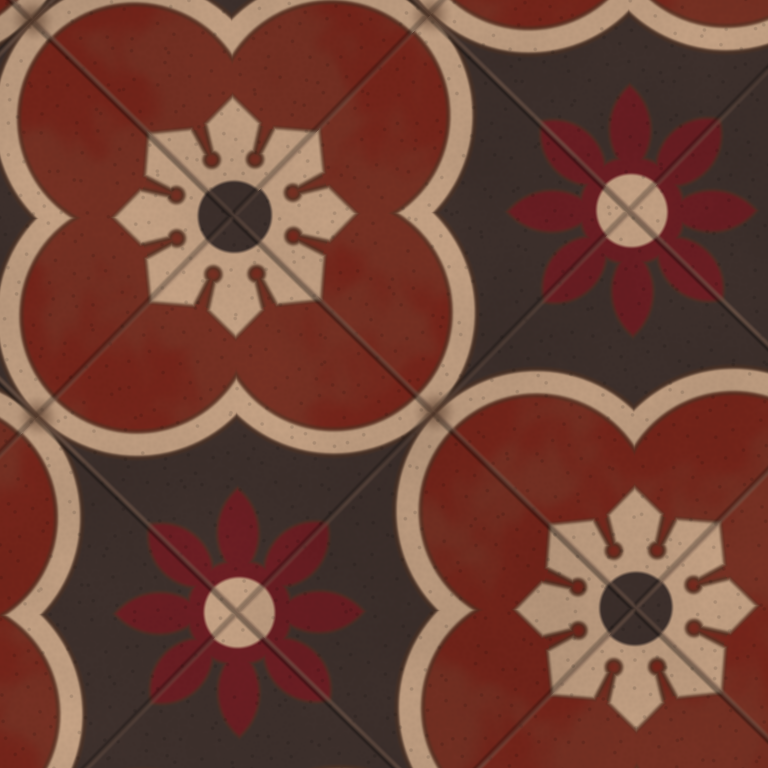
Give the GLSL for this pattern, as a Shadertoy shader.

```glsl
// Worn encaustic floor tiles: red quatrefoils with cream borders alternate with
// dark fields carrying crimson flowers. Shapes are folded distance functions on
// a checkerboard; joints run diagonally, and each tile varies in tone and fit.

float hash(vec2 p) {
    return fract(sin(dot(p, vec2(127.1, 311.7))) * 4375.85);
}

// Distance to the nearest of a set of scattered points
float cellular(vec2 p) {
    vec2 id = floor(p), f = fract(p);
    float d = 1.5;
    for (int y = -1; y <= 1; y++)
    for (int x = -1; x <= 1; x++) {
        vec2 o = vec2(x, y);
        d = min(d, length(o + vec2(hash(id + o), hash(id + o + 57.0)) - f));
    }
    return d;
}

float clouds(vec2 p) {
    float sum = 0.0, amp = 0.5;
    for (int i = 0; i < 4; i++) {
        sum += amp * sin(p.x + 1.7 * sin(p.y)) * sin(p.y + 1.3 * sin(p.x * 0.8));
        p = mat2(1.5, 1.2, -1.2, 1.5) * p + 2.3;
        amp *= 0.55;
    }
    return sum;
}

vec2 foldOctant(vec2 p) {
    p = abs(p);
    return p.y > p.x ? p.yx : p;
}

// Eight angular petals parted by tapered slots that end in round holes
float creamFlower(vec2 p) {
    p = foldOctant(p);
    vec2 ray = vec2(0.936, 0.352);
    float side = ray.x * p.y - ray.y * p.x;
    float along = dot(p, ray) - 0.155;
    vec2 diagonal = vec2(p.x + p.y, p.x - p.y) * 0.707;
    float tip = side < 0.0 ? (p.x + p.y - 0.305) * 0.707
                           : dot(diagonal, vec2(0.77, 0.64)) - 0.233;
    float slot = max(abs(side) - 0.007 - 0.13 * along, -along);
    slot = min(slot, length(vec2(side, along)) - 0.02);
    return max(tip, -slot);
}

// Pointed oval along x, given arc radius and arc centre offset
float oval(vec2 p, float radius, float offset) {
    return length(vec2(p.x, abs(p.y) + offset)) - radius;
}

float crimsonFlower(vec2 p) {
    float hub = length(p) - 0.135;
    p = foldOctant(p);
    vec2 diagonal = vec2(p.x + p.y, p.x - p.y) * 0.707;
    float petals = min(oval(p - vec2(0.203, 0.0), 0.147, 0.094),
                       oval(diagonal - vec2(0.207, 0.0), 0.132, 0.068));
    return min(hub, petals);
}

void mainImage(out vec4 fragColor, in vec2 fragCoord) {
    vec2 uv = fragCoord / iResolution.y;
    float soft = max(0.0055, 1.0 / (0.517 * iResolution.y));

    // Slightly turned grid, one motif per unit cell
    vec2 q = (uv - vec2(0.305, 0.719)) / 0.517;
    q += 0.012 * vec2(q.y, -q.x);

    // Diagonal tiles, each laid a little off true
    vec2 joint = vec2(q.x + q.y, q.x - q.y);
    vec2 tile = floor(joint);
    vec2 p = q + 0.007 * (vec2(hash(tile), hash(tile + 19.0)) - 0.5);

    // Centre of the nearest cell, and of the nearest quatrefoil
    vec2 cell = floor(p + 0.5);
    vec2 local = p - cell;
    bool darkCell = mod(cell.x + cell.y, 2.0) > 0.5;
    vec2 foil = local;
    if (darkCell) {
        foil -= abs(local.x) > abs(local.y) ? vec2(sign(local.x), 0.0)
                                            : vec2(0.0, sign(local.y));
    }
    float lobe = length(abs(foil) - 0.248);

    // Field, border and red ground, with darker seams between the clays
    float mottle = clouds(q * 5.0);
    vec3 cream = vec3(0.73, 0.60, 0.49);
    vec3 dark = vec3(0.23, 0.18, 0.165);
    vec3 seam = vec3(0.30, 0.19, 0.13);
    vec3 red = mix(vec3(0.45, 0.14, 0.10), vec3(0.44, 0.18, 0.13),
                   smoothstep(-0.25, 0.25, mottle));
    vec3 col = mix(dark, cream, smoothstep(soft, -soft, lobe - 0.354));
    col = mix(col, red, smoothstep(soft, -soft, lobe - 0.293));
    float edge = min(abs(lobe - 0.357), abs(lobe - 0.291));
    col = mix(col, seam, 0.6 * smoothstep(0.011, 0.0, edge));

    // Flowers
    float centre = length(local);
    float flower = darkCell ? crimsonFlower(local) : creamFlower(local);
    vec3 petal = darkCell ? vec3(0.40, 0.11, 0.13) : cream;
    vec3 eye = darkCell ? cream : dark;
    if (!darkCell) col = mix(col, seam, 0.65 * smoothstep(0.016, 0.0, flower) * step(centre, 0.24));
    col = mix(col, petal, smoothstep(soft, -soft, flower));
    col = mix(col, seam, 0.45 * smoothstep(0.010, 0.0, abs(flower)));
    col = mix(col, eye, smoothstep(soft, -soft, centre - 0.091));

    // Uneven firing, fine grain and small pits
    col *= 1.0 + 0.05 * mottle + 0.06 * (hash(tile + 7.0) - 0.5);
    col *= 0.985 + 0.03 * cellular(q * 70.0);
    col *= 1.0 - 0.12 * smoothstep(0.12, 0.04, cellular(q * 18.0));

    // Pale joints with a shadowed lip, stronger on the falling diagonal
    vec2 gap = (fract(joint + 0.5) - 0.5) * 0.707;
    vec2 line = floor(joint + 0.5);
    vec2 wear = vec2(0.62, 0.42) + 0.2 * vec2(hash(line.xx), hash(line.yy + 3.0)) - 0.1;
    wear *= 0.85 + 0.3 * clouds(q * 7.0 + 4.0);
    vec2 lip = smoothstep(vec2(0.011), vec2(0.002), abs(gap + 0.006));
    vec2 grout = smoothstep(vec2(0.0045 + soft), vec2(0.0), abs(gap));
    col *= 1.0 - 0.35 * max(lip.x, 0.7 * lip.y);
    col = mix(col, vec3(0.48, 0.37, 0.31), max(grout.x * wear.x, grout.y * wear.y));

    // Dirt gathered where four borders meet
    float corner = length(abs(foil) - 0.5);
    col = mix(col, seam, 0.55 * smoothstep(0.06, 0.0, corner));

    fragColor = vec4(col, 1.0);
}
```
